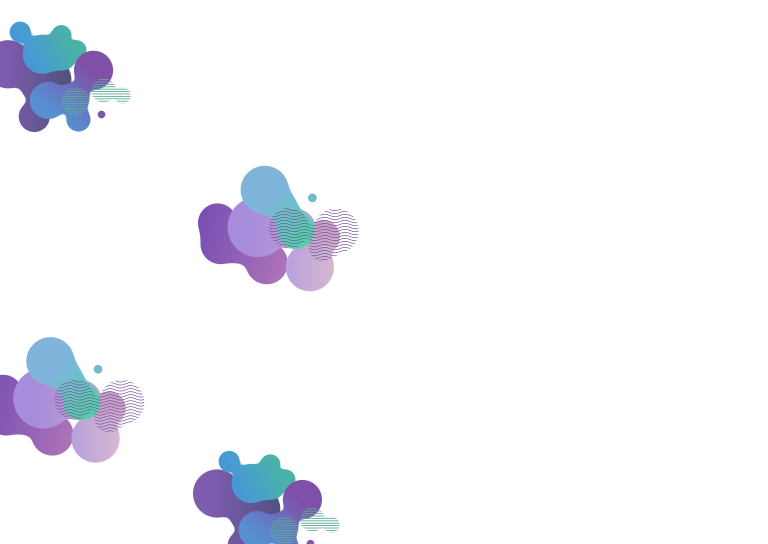
This background is drawn by a Shadertoy shader. Its source:

```glsl
float smoothUnion(float a, float b, float k) {
    float h = max(k - abs(a - b), 0.0) / k;
    return min(a, b) - h * h * k * 0.25;
}

// Each disc is centre.xy, radius
float disc(vec2 p, vec3 c) {
    return length(p - c.xy) - c.z;
}

float blob(vec2 p, vec3 a, vec3 b, vec3 c, vec3 d, float k) {
    float left = smoothUnion(disc(p, a), disc(p, b), k);
    float right = smoothUnion(disc(p, c), disc(p, d), k);
    return smoothUnion(left, right, k);
}

float fill(float d, float px) {
    return clamp(0.5 - d / px, 0.0, 1.0);
}

// Box-filtered thin horizontal lines
float hatch(float y, float spacing, float width, float px) {
    float d = (fract(y / spacing) - 0.5) * spacing;
    return clamp((d + width * 0.5) / px + 0.5, 0.0, 1.0)
         - clamp((d - width * 0.5) / px + 0.5, 0.0, 1.0);
}

vec3 ramp(vec3 from, vec3 to, vec2 p, vec2 start, vec2 end) {
    vec2 axis = end - start;
    return mix(from, to, clamp(dot(p - start, axis) / dot(axis, axis), 0.0, 1.0));
}

// Lilac, pink and sky blobs with wavy lines
void pastelCluster(inout vec3 col, vec2 p, float px) {
    float d = blob(p, vec3(-5.1, 0.6, 1.95), vec3(-4.8, -1.5, 2.0),
                      vec3(-2.5, -1.2, 2.3), vec3(-0.2, -3.4, 2.1), 0.8);
    vec3 violet = ramp(vec3(0.47, 0.31, 0.70), vec3(0.68, 0.45, 0.72), p, vec2(-7, 0), vec2(2, -2));
    col = mix(col, violet, fill(d, px));

    d = smoothUnion(disc(p, vec3(-1.1, 0.2, 3.0)), disc(p, vec3(2.7, 0.0, 2.0)), 1.0);
    vec3 lilac = ramp(vec3(0.65, 0.55, 0.86), vec3(0.80, 0.65, 0.80), p, vec2(-2, 0), vec2(6, 0));
    col = mix(col, lilac, fill(d, px));

    d = smoothUnion(disc(p, vec3(4.1, -3.8, 2.4)), disc(p, vec3(5.4, -0.8, 1.7)), 0.8);
    vec3 pink = ramp(vec3(0.72, 0.63, 0.86), vec3(0.84, 0.72, 0.82), p, vec2(1.7, -3), vec2(6.5, -3));
    pink = mix(pink, vec3(0.79, 0.63, 0.77), smoothstep(-2.5, 0.0, p.y));
    col = mix(col, pink, fill(d, px));

    d = smoothUnion(disc(p, vec3(-0.4, 3.9, 2.4)), disc(p, vec3(1.5, 2.1, 1.4)), 1.2);
    d = smoothUnion(d, disc(p, vec3(2.7, -0.1, 1.85)), 1.2);
    vec3 sky = ramp(vec3(0.50, 0.71, 0.86), vec3(0.33, 0.81, 0.67), p, vec2(0.3, 3), vec2(3.2, -0.6));
    col = mix(col, sky, fill(d, px));
    col = mix(col, vec3(0.45, 0.73, 0.81), fill(disc(p, vec3(4.35, 3.1, 0.43)), px));

    d = smoothUnion(disc(p, vec3(2.0, 0.1, 2.0)), disc(p, vec3(6.7, -0.2, 2.25)), 1.0);
    d = smoothUnion(d, disc(p, vec3(5.4, -1.8, 1.4)), 0.8);
    float waves = hatch(p.y + 0.12 * sin(p.x * 3.1), 0.3, 0.07, px);
    col = mix(col, vec3(0.45, 0.32, 0.60), waves * fill(d, px));
}

// Violet, teal and blue blobs with straight lines
void vividCluster(inout vec3 col, vec2 p, float px) {
    float d = smoothUnion(disc(p, vec3(-5.2, 1.4, 2.4)), disc(p, vec3(-1.5, -0.2, 2.6)), 0.9);
    d = smoothUnion(d, disc(p, vec3(-2.6, -3.8, 1.55)), 0.9);
    vec3 plum = ramp(vec3(0.50, 0.36, 0.69), vec3(0.32, 0.32, 0.50), p, vec2(-6, 0), vec2(1, 0));
    col = mix(col, plum, fill(d, px));

    d = blob(p, vec3(-4.0, 4.6, 1.05), vec3(-1.8, 2.4, 1.95),
                vec3(0.1, 4.3, 1.0), vec3(0.2, 2.2, 1.4), 0.8);
    d = smoothUnion(d, disc(p, vec3(1.6, 2.8, 1.0)), 0.6);
    vec3 teal = ramp(vec3(0.28, 0.60, 0.84), vec3(0.29, 0.70, 0.65), p, vec2(-3, 2), vec2(1, 4));
    col = mix(col, teal, fill(d, px));

    d = blob(p, vec3(3.3, 0.8, 1.95), vec3(1.4, -1.9, 1.5),
                vec3(-1.2, -2.2, 1.85), vec3(1.8, -4.1, 1.2), 0.9);
    vec3 blue = ramp(vec3(0.34, 0.56, 0.82), vec3(0.50, 0.31, 0.66), p, vec2(-0.5, -3.5), vec2(3, 0.8));
    col = mix(col, blue, fill(d, px));

    d = smoothUnion(disc(p, vec3(1.5, -2.3, 1.4)), disc(p, vec3(4.3, -1.2, 1.2)), 0.6);
    d = smoothUnion(d, disc(p, vec3(6.2, -1.7, 0.8)), 0.6);
    col = mix(col, vec3(0.36, 0.68, 0.60), hatch(p.y, 0.24, 0.09, px) * fill(d, px));
    col = mix(col, vec3(0.50, 0.34, 0.67), fill(disc(p, vec3(4.1, -3.6, 0.38)), px));
}

void mainImage(out vec4 fragColor, in vec2 fragCoord) {
    vec2 uv = fragCoord / iResolution.y;
    float scale = 54.2;
    float px = scale / iResolution.y;
    vec3 col = vec3(1.0);

    // Two copies of each cluster
    for (int i = 0; i < 2; i++) {
        float copy = float(i);
        pastelCluster(col, (uv - mix(vec2(0.494, 0.579), vec2(0.100, 0.264), copy)) * scale, px);
        vividCluster(col, (uv - mix(vec2(0.111, 0.856), vec2(0.495, 0.067), copy)) * scale, px);
    }
    fragColor = vec4(col, 1.0);
}
```
